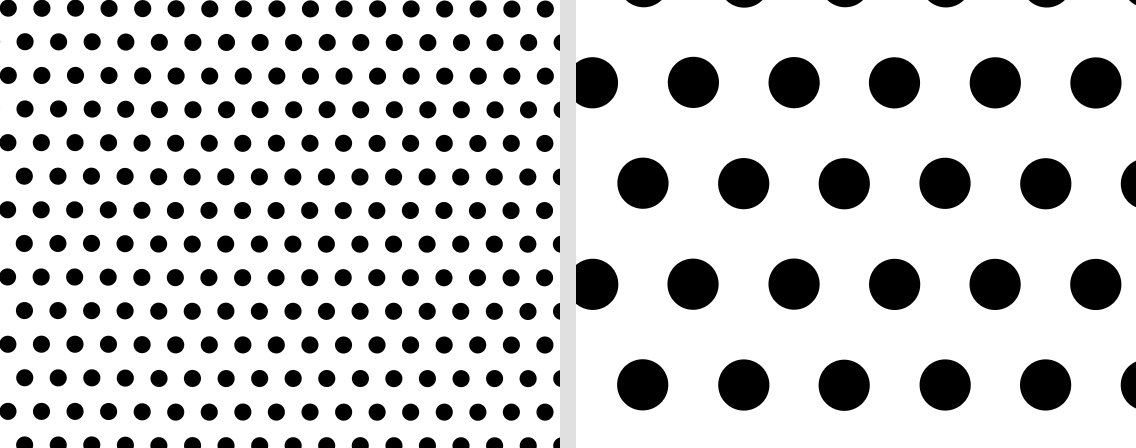
Left, the full canvas; right, a detail of the centre.
This pattern is drawn by a Shadertoy shader. Its source:

```glsl
// Staggered rows of black polka dots on white, with slight print drift.

const vec3 PAPER = vec3(1.0);
const vec3 INK = vec3(0.0);

// Lengths are fractions of the canvas width.
const vec2 PITCH = vec2(0.05994, 0.0600);
const vec2 FIRST_DOT = vec2(0.0149, 0.0146);
const float RADIUS = 0.01523;
const float JITTER = 0.0003;

vec2 hash22(vec2 cell) {
    vec3 q = fract(cell.xyx * vec3(0.1031, 0.1030, 0.0973));
    q += dot(q, q.yzx + 33.33);
    return fract((q.xx + q.yz) * q.zy);
}

// Sideways drift of a row: left in the middle, partly back lower down.
float rowDrift(float row) {
    return 0.0006 * smoothstep(8.0, 11.0, row) - 0.0014 * smoothstep(2.5, 5.0, row);
}

// Rows sink slightly after the first few columns.
float rowSag(float x) {
    return 0.0011 * smoothstep(0.15, 0.32, x) + 0.0004 * x;
}

// Signed distance to the nearest dot of the staggered grid.
float dotDistance(vec2 p, vec2 pitch, float radius) {
    float row = round((p.y - FIRST_DOT.y - rowSag(p.x)) / pitch.y);
    float start = FIRST_DOT.x + rowDrift(row) + 0.5 * pitch.x * mod(row, 2.0);
    float column = round((p.x - start) / pitch.x);

    vec2 center = vec2(start + column * pitch.x, FIRST_DOT.y + row * pitch.y);
    center.y += rowSag(center.x);
    center += JITTER * (hash22(vec2(column, row) + 7.0) - 0.5);
    return length(p - center) - radius;
}

void mainImage(out vec4 fragColor, in vec2 fragCoord) {
    // Measure downward from the top left corner.
    vec2 p = vec2(fragCoord.x, iResolution.y - fragCoord.y) / iResolution.x;
    float pixel = 1.0 / iResolution.x;

    // One pixel wide edge coverage.
    float coverage = clamp(0.5 - dotDistance(p, PITCH, RADIUS) / pixel, 0.0, 1.0);
    fragColor = vec4(mix(PAPER, INK, coverage), 1.0);
}
```
